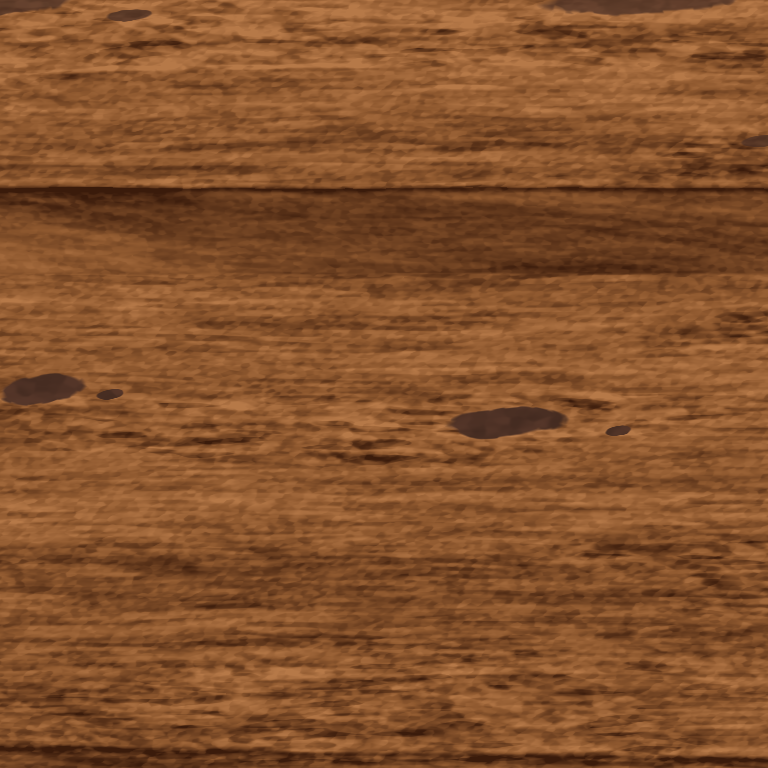
Reproduce this texture procedurally as a Shadertoy shader.

```glsl
#define MID vec3(0.560, 0.347, 0.184)
#define DARK vec3(0.270, 0.137, 0.062)
#define LIGHT vec3(0.670, 0.438, 0.255)
#define CHIP vec3(0.285, 0.180, 0.140)
#define SEAM_Y 0.755
#define BAND_Y 0.643
#define SILL_Y 0.028
#define SILL_SLOPE 0.016
#define GRAIN 0.92
#define ROUGHNESS 0.75

vec3 hash3(vec2 p) {
    vec3 q = fract(p.xyx * vec3(0.1031, 0.1030, 0.0973));
    q += dot(q, q.yxz + 33.33);
    return fract((q.xxy + q.yzz) * q.zyx);
}

// Cellular noise: random tones of nearby cells, blended and centred on zero
float cells(vec2 p) {
    vec2 base = floor(p);
    float total = 0.0, weights = 0.0;
    for (int y = -1; y <= 1; y++)
    for (int x = -1; x <= 1; x++) {
        vec2 cell = base + vec2(x, y);
        vec3 h = hash3(cell + 71.0);
        vec2 d = cell + h.xy - p;
        float w = exp(-6.5 * dot(d, d));
        total += w * h.z;
        weights += w;
    }
    return total / weights - 0.5;
}

// Long fibres with rough, flecked zones between calmer ones
float plankTone(vec2 p) {
    p.y += 0.0025 * sin(5.0 * p.x + 9.0 * p.y) + 0.001 * sin(13.0 * p.x - 31.0 * p.y);
    float rough = smoothstep(-0.08, 0.18, cells(p * vec2(1.1, 13.0) + 5.0));
    float tone = 0.40 * cells(p * vec2(0.9, 18.0));
    tone += 0.62 * cells(p * vec2(2.6, 75.0) + 17.0);
    tone += 0.72 * cells(p * vec2(12.0, 185.0) + 31.0);
    tone += ROUGHNESS * mix(0.4, 1.2, rough) * cells(vec2(p.x * 46.0 + p.y * 25.0, p.y * 140.0));
    tone += 0.60 * cells(vec2(p.x * 110.0 - p.y * 70.0, p.y * 220.0) + 9.0);

    // Short thin cracks, mostly in the rough zones
    float crack = smoothstep(0.20, 0.38, cells(p * vec2(17.0, 150.0) + 47.0));
    return tone - 0.50 * crack * mix(0.2, 1.0, rough);
}

// Smooth recessed strip with grain sweeping down to the right
float bandTone(vec2 p) {
    float sweep = p.y + 0.12 * p.x + 0.006 * sin(6.0 * p.x);
    float tone = -0.36 + 0.75 * cells(vec2(p.x * 1.6, sweep * 36.0));
    tone += 0.30 * cells(vec2(p.x * 4.0, sweep * 110.0) + 13.0);
    tone += 0.35 * cells(p * vec2(20.0, 180.0) + 23.0);
    tone += 0.35 * cells(p * vec2(110.0, 220.0) + 3.0);
    tone += 0.30 * smoothstep(0.35, 0.0, p.x) * smoothstep(0.71, 0.67, p.y);
    float corner = smoothstep(0.25, 0.55, p.x) * smoothstep(1.0, 0.85, p.x);
    return tone - 0.30 * corner * smoothstep(BAND_Y + 0.035, BAND_Y, p.y);
}

// Two rows of paired chips: x is the coverage, y the pale lower rim
vec2 chips(vec2 p) {
    vec2 mask = vec2(0.0);
    float ragged = 0.45 * cells(p * vec2(26.0, 45.0)) + 0.30 * cells(p * vec2(80.0, 120.0));
    for (int i = 0; i < 8; i++) {
        float row = float(i / 4), pair = float((i / 2) % 2), small = float(i % 2);
        float x = mix(0.055 + 0.6 * pair + small * (0.09 + 0.06 * pair),
                      0.02 + 0.83 * pair + 0.15 * small, row);
        float y = mix(0.497 - 0.072 * x, 1.003 - small * (0.023 + 0.163 * pair), row);
        vec2 size = mix(vec2(0.045 + 0.022 * pair, 0.020), vec2(0.016, 0.007), small);
        size *= 1.0 + row * vec2(0.7, 0.15);
        vec2 q = (p - vec2(x, y)) / size;
        q.x -= 0.35 * q.y;
        float d = pow(abs(q.x), 1.4) + pow(abs(q.y), 2.6) - 1.0 + ragged;
        mask.x = max(mask.x, smoothstep(0.16, -0.16, d) * (1.0 - 0.2 * row));
        mask.y = max(mask.y, smoothstep(0.6, 0.1, d) * smoothstep(0.0, -0.6, q.y));
    }
    return mask;
}

void mainImage(out vec4 fragColor, in vec2 fragCoord) {
    vec2 p = fragCoord / iResolution.y;
    float wobble = 0.0008 * sin(11.0 * p.x) + 0.002 * cells(vec2(p.x * 20.0, 3.0));
    float seam = p.y - SEAM_Y - wobble;
    float sill = p.y - SILL_Y + SILL_SLOPE * p.x - wobble;
    float edge = p.y - BAND_Y - 0.5 * wobble;

    // Plank tones
    float tone = GRAIN * plankTone(p) - 0.05 + 0.10 * smoothstep(SEAM_Y, 0.9, p.y);
    tone -= 0.12 * smoothstep(0.3, 0.0, p.x) * smoothstep(0.25, 0.0, p.y);
    float band = smoothstep(-0.002, 0.003, edge) * smoothstep(0.002, -0.002, seam);
    tone = mix(tone, bandTone(p), band);

    // Gaps, their shadows and lit upper lips
    tone += 0.18 * exp(-pow((seam - 0.007) / 0.004, 2.0));
    tone += 0.12 * exp(-pow((edge + 0.005) / 0.004, 2.0));
    tone += 0.15 * exp(-pow((sill - 0.008) / 0.004, 2.0));
    tone -= 0.28 * smoothstep(-0.035, 0.0, seam) * step(seam, 0.0);
    tone -= 0.42 * smoothstep(0.002, -0.004, sill);
    tone -= 0.70 * exp(-pow((seam + 0.001) / 0.0045, 2.0));
    tone -= 0.65 * exp(-pow((sill + 0.002) / 0.0045, 2.0));

    // Chips and final colour
    vec2 chip = chips(p);
    tone += 0.12 * chip.y;
    vec3 wood = tone < 0.0 ? mix(MID, DARK, min(-tone, 1.15))
                           : mix(MID, LIGHT, min(1.9 * tone, 1.4));
    vec3 scar = CHIP * (1.0 + 0.25 * cells(p * vec2(60.0, 90.0)));
    fragColor = vec4(mix(wood, scar, 0.95 * chip.x), 1.0);
}
```
